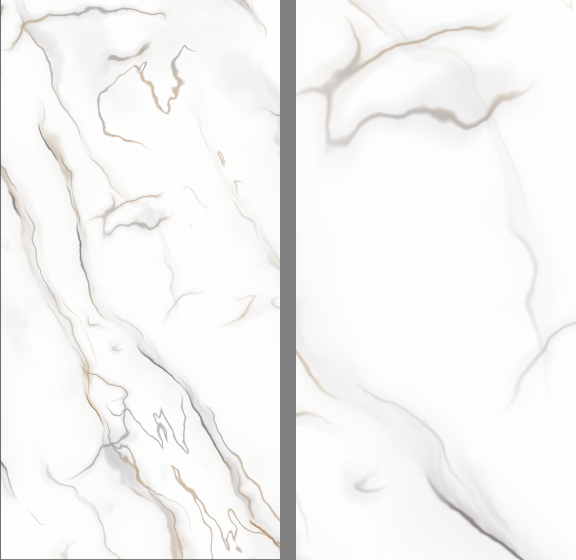
Left: the whole. Right: its middle third, enlarged.
A Shadertoy shader for this texture:

```glsl
const vec2 ACROSS = vec2(0.87, 0.49);
const vec2 ALONG = vec2(0.49, -0.87);

const vec3 WHITE = vec3(0.995, 0.995, 0.993);
const vec3 CLOUD = vec3(0.92, 0.915, 0.91);
const vec3 GREY = vec3(0.80, 0.79, 0.79);
const vec3 BEIGE = vec3(0.81, 0.76, 0.70);
const vec3 DARK = vec3(0.45, 0.43, 0.42);
const vec3 GOLD = vec3(0.64, 0.48, 0.29);

float hash(vec2 p) {
    return fract(sin(dot(p, vec2(127.1, 311.7))) * 43758.5453);
}

float noise(vec2 p) {
    vec2 cell = floor(p), f = fract(p);
    f = f * f * (3.0 - 2.0 * f);
    return mix(mix(hash(cell), hash(cell + vec2(1, 0)), f.x),
               mix(hash(cell + vec2(0, 1)), hash(cell + vec2(1, 1)), f.x), f.y);
}

float fbm(vec2 p) {
    float sum = 0.0, gain = 0.53;
    for (int i = 0; i < 4; i++) {
        sum += gain * noise(p);
        p = mat2(1.6, 1.2, -1.2, 1.6) * p + 11.3;
        gain *= 0.5;
    }
    return sum;
}

vec2 fbmOffset(vec2 p) {
    return vec2(fbm(p), fbm(p + 37.7)) - 0.5;
}

// Approximate distance to a contour of stretched noise
float crackDistance(vec2 s, vec2 scale, float seed) {
    const float STEP = 0.003;
    float f = fbm(s * scale + seed);
    float fx = fbm((s + vec2(STEP, 0)) * scale + seed);
    float fy = fbm((s + vec2(0, STEP)) * scale + seed);
    return (f - 0.5) / max(length(vec2(fx, fy) - f) / STEP, 0.9);
}

float stroke(float dist, float width, float pixel) {
    return 1.0 - smoothstep(0.0, width + pixel, abs(dist));
}

// Hairline cracks that fade in and out
float hairline(vec2 s, vec2 scale, float seed, float width, float pixel) {
    float fade = smoothstep(0.47, 0.72, noise(s * vec2(5.0, 3.5) + seed * 1.7));
    return fade * stroke(crackDistance(s, scale, seed), width, pixel);
}

// Broad mineral band: crisp on one side, feathered on the other
float band(float dist, float width) {
    float t = dist / width;
    return smoothstep(-0.12, 0.08, t) * (1.0 - smoothstep(0.15, 1.1, t));
}

void mainImage(out vec4 fragColor, in vec2 fragCoord) {
    float pixel = 1.0 / iResolution.x;
    vec2 p = fragCoord * pixel;

    // Warped coordinates that run across and along the grain
    vec2 q = p + 0.32 * fbmOffset(p * 2.6) + 0.045 * fbmOffset(p * 13.0);
    vec2 s = vec2(dot(q, ACROSS), dot(q, ALONG));

    // Faint clouds
    float cloud = smoothstep(0.50, 0.82, fbm(s * vec2(5.0, 2.2) + 4.0));
    vec3 color = mix(WHITE, CLOUD, 0.55 * cloud);

    float warmth = smoothstep(0.38, 0.62, noise(p * 3.2 + 21.0));
    float gilding = smoothstep(0.48, 0.62, noise(p * 3.7 + 8.0));
    vec3 bandColor = mix(GREY, BEIGE, warmth);
    vec3 coreColor = mix(DARK, GOLD, gilding);
    float streaks = smoothstep(0.30, 0.68, fbm(s * vec2(32.0, 7.0)));
    float lowerWeight = 0.16 * (1.0 - smoothstep(0.3, 1.2, p.y));

    // Main diagonal streams
    for (int i = 0; i < 8; i++) {
        float id = float(i);
        float center = 0.12 + 0.25 * id + 0.12 * (hash(vec2(id, 5.0)) - 0.5);
        float wander = 0.2 * (noise(vec2(s.y * 1.7, id * 7.3)) - 0.5);
        float dist = s.x - center - wander;
        float presence = smoothstep(0.30, 0.68,
            noise(vec2(s.y * 2.3 + id * 5.1, id * 3.7)) + lowerWeight);
        float width = mix(0.015, 0.10, noise(vec2(s.y * 4.0, id * 9.1)));
        float side = hash(vec2(id, 2.0)) < 0.5 ? -1.0 : 1.0;

        float halo = exp(-abs(dist) / 0.045) * presence;
        color = mix(color, CLOUD, 0.55 * halo);
        float body = band(dist * side, width) * presence;
        color = mix(color, bandColor, body * mix(0.2, 0.85, streaks));

        // Thin core along the crisp side and a broken one within the body
        float broken = smoothstep(0.38, 0.68, noise(vec2(s.y * 9.0, id * 4.3)));
        float core = stroke(dist, 0.0045, pixel) * broken;
        float inner = stroke(dist - side * width * 0.45, 0.003, pixel);
        core = max(core, 0.5 * inner * (1.0 - broken));
        color = mix(color, coreColor, 0.8 * core * presence);
    }

    // Fine cracks along the grain and links between the streams
    float fine = hairline(s, vec2(5.5, 2.0), 3.0, 0.004, pixel);
    float link = hairline(s, vec2(2.2, 3.0), 14.0, 0.004, pixel);
    float wash = hairline(s, vec2(2.2, 3.0), 14.0, 0.030, pixel);
    color = mix(color, bandColor, 0.3 * wash);
    color = mix(color, mix(bandColor, coreColor, 0.6), 0.65 * fine);
    color = mix(color, mix(bandColor, coreColor, 0.5), 0.7 * link);

    // Dark slab edge on the left and bottom
    float edge = 1.0 - smoothstep(0.002, 0.002 + pixel, min(p.x, p.y + 0.001));
    color = mix(color, vec3(0.30), 0.8 * edge);

    fragColor = vec4(color, 1.0);
}
```
